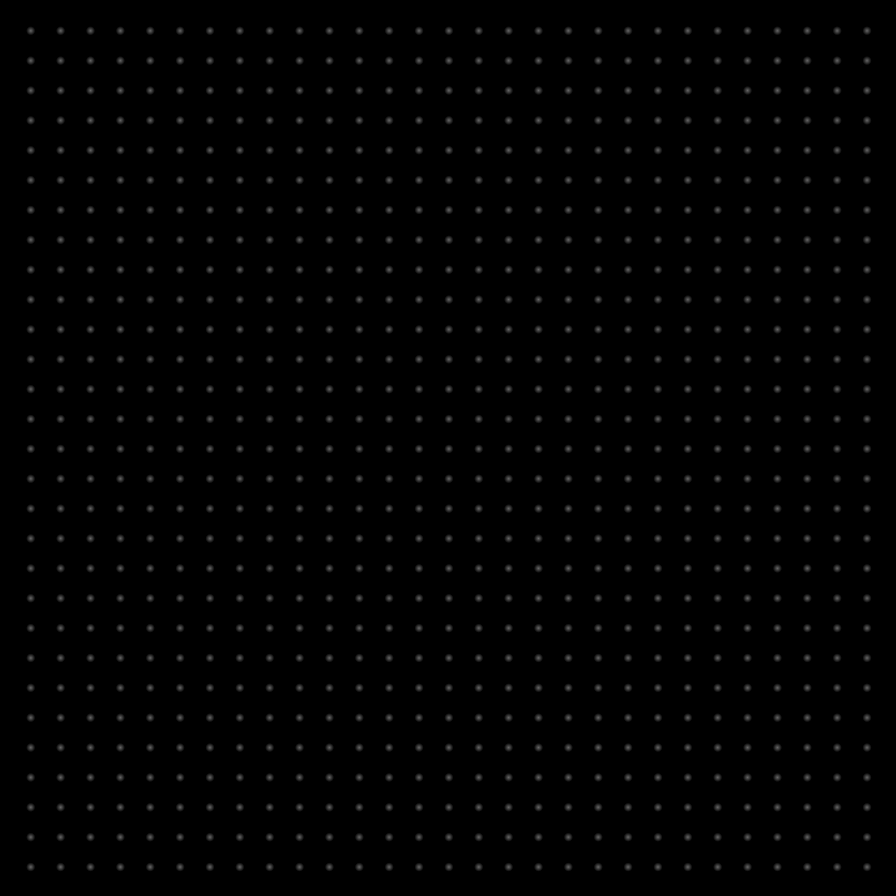
Reproduce this pattern procedurally as a Shadertoy shader.

```glsl
// A 29 by 29 lattice of tiny soft grey dots on black, with an empty margin.
// The canvas is folded into equal cells; each lattice node carries a dot
// whose brightness falls off linearly from its centre.

const float CELLS = 30.0;                      // cells per canvas side
const float DOT_RADIUS = 0.0051;               // in canvas units
const float DOT_PEAK = 0.40;                   // brightness at the centre
const vec2 LATTICE_SHIFT = vec2(0.001, -0.001);

// Distance in canvas units to the nearest interior lattice node
float latticeDistance(vec2 p, float cells) {
    vec2 node = clamp(round(p * cells), 1.0, cells - 1.0);
    return length(p - node / cells);
}

// Cone-shaped glow: one at the centre, zero from the radius outwards
float softDot(float dist, float radius) {
    return clamp(1.0 - dist / radius, 0.0, 1.0);
}

void mainImage(out vec4 fragColor, in vec2 fragCoord) {
    vec2 uv = fragCoord / iResolution.xy;
    float dist = latticeDistance(uv - LATTICE_SHIFT, CELLS);
    float grey = DOT_PEAK * softDot(dist, DOT_RADIUS);
    fragColor = vec4(vec3(grey), 1.0);
}
```
